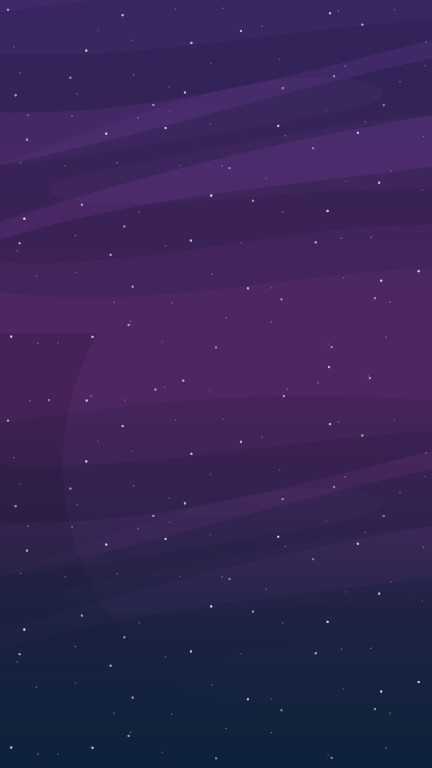
Give the GLSL for this background, as a Shadertoy shader.

```glsl
const vec3 DUSK_TOP = vec3(0.25, 0.16, 0.405);
const vec3 DUSK_LOW = vec3(0.305, 0.15, 0.385);
const vec3 NIGHT = vec3(0.06, 0.135, 0.23);
const vec3 CLOUD_TINT = vec3(0.80, 0.87, 0.86);
const vec3 RIBBON_GLOW = vec3(0.020, 0.014, 0.022);
const float TILE = 0.535;  // height after which clouds and stars repeat

float hash(vec2 cell, float seed) {
    return fract(sin(dot(cell, vec2(127.1, 311.7)) + seed * 74.7) * 4375.85);
}

// Cubic through heights k at x = 0, 1/3, 2/3 and 1
float curve(float x, vec4 k) {
    float a = 3.0 * x, b = a - 1.0, c = a - 2.0, d = a - 3.0;
    return dot(k, vec4(-b * c * d / 6.0, a * c * d / 2.0, -a * b * d / 2.0, a * b * c / 6.0));
}

float edge(float dist, float px) {
    return clamp(0.5 + dist / px, 0.0, 1.0);
}

// Coverage between an upper and a lower boundary
float band(float y, float top, float bottom, float px) {
    return max(edge(y - top, px) - edge(y - bottom, px), 0.0);
}

// Sum of cloud darkness over the overlapping bands
float clouds(float x, float y, float px) {
    float haze = curve(x, vec4(0.016, -0.008, -0.020, -0.012));
    float core = curve(x, vec4(0.070, 0.065, 0.044, 0.026));
    float coreEnd = curve(x, vec4(0.146, 0.135, 0.099, 0.052));
    float wedge = curve(x, vec4(0.215, 0.171, 0.121, 0.076));
    float wedgeEnd = curve(x, vec4(0.289, 0.232, 0.186, 0.150));
    float low = curve(x, vec4(0.312, 0.267, 0.240, 0.217));
    float lowEnd = curve(x, vec4(0.341, 0.333, 0.307, 0.293));
    float hazeEnd = curve(x, vec4(0.380, 0.385, 0.366, 0.348));
    return 0.5 * band(y, haze, coreEnd, px) + 0.5 * band(y, core, coreEnd, px)
         + band(y, wedge, wedgeEnd, px)
         + band(y, low, lowEnd, px) + 0.5 * band(y, lowEnd, hazeEnd, px);
}

// Two pale lobes with rounded tips
float ribbons(float x, float y, float px) {
    float t = x / 0.887;
    float upper = curve(x, vec4(0.215, 0.168, 0.130, 0.125));
    float upperHalf = 0.073 * t * sqrt(max(1.0 - t, 0.0));
    float s = max(1.0 - (1.0 - x) / 0.884, 0.0);
    float lower = curve(x, vec4(0.247, 0.238, 0.214, 0.197));
    float lowerHalf = 0.047 * pow(s, 0.4);
    return band(y, upper - upperHalf, upper + upperHalf, px)
         + band(y, lower - lowerHalf, lower + lowerHalf, px);
}

// One jittered star per cell
float stars(vec2 p, float cells, float radius, float seed, float px) {
    vec2 g = p * cells / TILE;
    vec2 cell = floor(g);
    vec2 jitter = 0.08 + 0.84 * vec2(hash(cell, seed), hash(cell, seed + 1.0));
    float dist = length(g - cell - jitter) * TILE / cells;
    float glow = 1.0 - smoothstep(radius - 0.5 * px, radius + 0.5 * px, dist);
    return glow * mix(0.45, 1.0, hash(cell, seed + 2.0));
}

void mainImage(out vec4 fragColor, in vec2 fragCoord) {
    // y runs downward from the top edge
    vec2 uv = fragCoord / iResolution.xy;
    float x = uv.x, y = 1.0 - uv.y;
    float px = 1.0 / iResolution.y;
    vec2 p = vec2(fragCoord.x * px, y);
    float tileY = mod(y + 0.032, TILE) - 0.032;

    // Sky and clouds
    vec3 col = mix(DUSK_TOP, DUSK_LOW, smoothstep(0.0, 0.48, y));
    col *= mix(vec3(1.0), CLOUD_TINT, clouds(x, tileY, px));
    col += RIBBON_GLOW * ribbons(x, tileY, px);

    // Shade outside the large disc
    float disc = length(p - vec2(0.427, 0.605)) - 0.345;
    float shade = edge(disc, px) * edge(y - 0.434, px);
    col *= 1.0 - 0.11 * shade;

    // Night rising from the bottom
    col = mix(col, NIGHT, smoothstep(0.48, 1.0, y));

    // Bright and faint stars
    vec2 starPos = vec2(p.x, mod(y, TILE));
    col = mix(col, vec3(0.92, 0.88, 0.98), 0.9 * stars(starPos, 7.0, 0.0016, 3.0, px));
    col = mix(col, vec3(0.75, 0.50, 0.72), 0.6 * stars(starPos, 8.0, 0.0011, 9.0, px));
    fragColor = vec4(col, 1.0);
}
```
